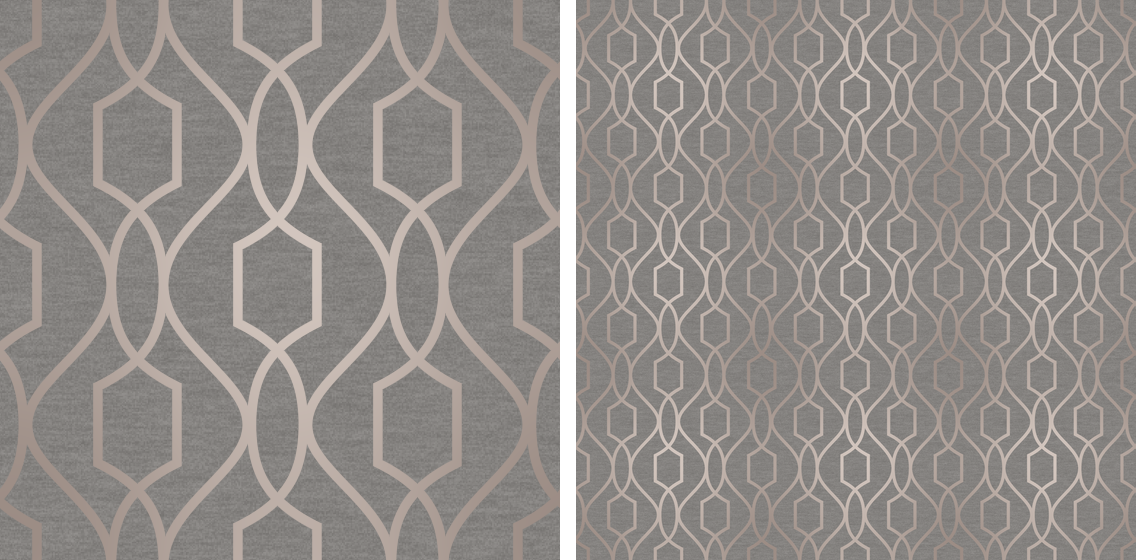
Left, the tile; right, the same tile 3 across and 3 down.
This pattern is drawn by a three.js fragment shader. Its source:

```glsl
// Half-drop trellis of metallic ogees, crossed lenses and hexagons on a woven grey ground.
varying vec2 vUv;

const float PI = 3.14159265;

// Layout: one repeat is 2 units wide and high, folded into a unit quarter
const vec2 REPEATS = vec2(2.0);
const vec2 HEXAGON_CENTER = vec2(0.4954, 0.4915);

// Line shapes, in half repeats
const float HALF_LINE = 0.0340;
const float EDGE_SOFTNESS = 0.005;
const float HEXAGON_HALF_WIDTH = 0.2823;
const float LENS_HALF_WIDTH = 0.185;
const vec2 LENS_BEND = vec2(0.3875, 0.957);
const float OGEE_MIDDLE = 0.514;
const float OGEE_SWING = 0.298;
const float OGEE_BULGE = 0.031;

// Colours
const vec3 GROUND = vec3(0.520, 0.510, 0.500);
const vec3 METAL_DARK = vec3(0.610, 0.550, 0.520);
const vec3 METAL_LIGHT = vec3(0.825, 0.775, 0.745);
const vec2 SHEEN_CENTER = vec2(0.52, 0.55);
const vec2 SHEEN_WEIGHT = vec2(0.6, 0.4);

// Weave
const vec2 GRAIN_CELLS = vec2(384.0, 384.0);
const vec2 THREAD_CELLS = vec2(40.0, 300.0);
const vec2 SLUB_CELLS = vec2(14.0, 110.0);
const float GRAIN_DEPTH = 0.075;
const float THREAD_DEPTH = 0.045;
const float SLUB_DEPTH = 0.025;

float hash(vec2 p) {
  vec3 q = fract(p.xyx * vec3(0.1031, 0.1030, 0.0973));
  q += dot(q, q.yzx + 33.33);
  return fract((q.x + q.y) * q.z);
}

// Value noise, centred on zero, that wraps at the canvas edges
float wrappedNoise(vec2 uv, vec2 cells) {
  vec2 p = uv * cells;
  vec2 i = floor(p);
  vec2 f = fract(p);
  f = f * f * (3.0 - 2.0 * f);
  vec2 lo = mod(i, cells);
  vec2 hi = mod(i + 1.0, cells);
  float bottom = mix(hash(lo), hash(vec2(hi.x, lo.y)), f.x);
  float top = mix(hash(vec2(lo.x, hi.y)), hash(hi), f.x);
  return mix(bottom, top, f.y) - 0.5;
}

// Distance to a hexagon at (0, 0) whose sides cross over into a lens at (0, 1)
float hexagonAndLens(vec2 p) {
  float d = 1.0 - p.y;
  float d2 = d * d;
  float strand = LENS_HALF_WIDTH - LENS_BEND.x * d2 - LENS_BEND.y * d2 * d2;
  float slope = 2.0 * LENS_BEND.x * d + 4.0 * LENS_BEND.y * d2 * d;
  float steepness = sqrt(1.0 + slope * slope);
  float hexagon = max(p.x - HEXAGON_HALF_WIDTH, (p.x + strand) / steepness);
  float lens = (p.x - strand) / steepness;
  return min(abs(hexagon), abs(lens));
}

// Distance to the S-curve that sways between neighbouring lenses
float ogee(vec2 p) {
  float c = cos(PI * p.y);
  float s = sin(PI * p.y);
  float x = OGEE_MIDDLE + OGEE_SWING * c + OGEE_BULGE * s * s;
  float slope = PI * s * (2.0 * OGEE_BULGE * c - OGEE_SWING);
  return abs(p.x - x) / sqrt(1.0 + slope * slope);
}

void main() {
  // Mirror every repeat into one quarter; the opposite corner holds the half-drop
  vec2 repeatUv = (vUv - HEXAGON_CENTER) * REPEATS;
  vec2 quarter = 2.0 * abs(fract(repeatUv + 0.5) - 0.5);
  float trellis = min(hexagonAndLens(quarter), hexagonAndLens(1.0 - quarter));
  trellis = min(trellis, ogee(quarter)) - HALF_LINE;
  float line = 1.0 - smoothstep(-EDGE_SOFTNESS, EDGE_SOFTNESS, trellis);

  // Woven ground
  float weave = GRAIN_DEPTH * wrappedNoise(vUv, GRAIN_CELLS)
              + THREAD_DEPTH * wrappedNoise(vUv, THREAD_CELLS)
              + SLUB_DEPTH * wrappedNoise(vUv, SLUB_CELLS);
  vec3 ground = GROUND + weave;

  // Broad metallic sheen across the whole canvas
  vec2 glow = 0.5 + 0.5 * cos(2.0 * PI * (vUv - SHEEN_CENTER));
  vec3 metal = mix(METAL_DARK, METAL_LIGHT, dot(glow, SHEEN_WEIGHT));

  gl_FragColor = vec4(mix(ground, metal, line), 1.0);
}
```
